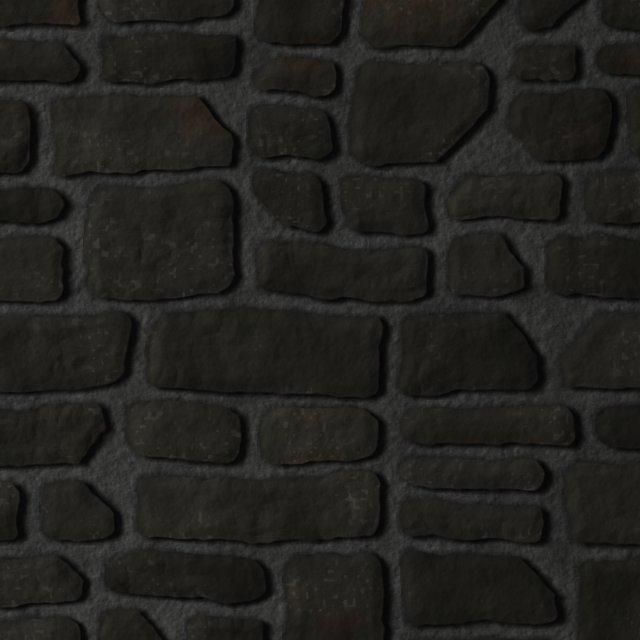
A WebGL 2 fragment shader for this texture:

```glsl
#version 300 es
precision highp float;
// Dim, side-lit wall of rough hewn stones set in grainy mortar.
uniform vec2 u_resolution;
out vec4 fragColor;

float hash(vec2 p) {
  vec3 q = fract(p.xyx * 0.1031);
  q += dot(q, q.yzx + 33.33);
  return fract((q.x + q.y) * q.z);
}

vec3 hash3(float n) {
  vec3 q = fract(vec3(n) * vec3(0.1031, 0.1030, 0.0973));
  q += dot(q, q.yzx + 33.33);
  return fract((q.xxy + q.yzz) * q.zyx);
}

float noise(vec2 p) {
  vec2 i = floor(p), f = fract(p);
  f = f * f * (3.0 - 2.0 * f);
  return mix(mix(hash(i), hash(i + vec2(1, 0)), f.x),
             mix(hash(i + vec2(0, 1)), hash(i + vec2(1, 1)), f.x), f.y);
}

float fbm(vec2 p) {
  float sum = 0.0, amp = 0.5;
  for (int i = 0; i < 5; i++) {
    sum += amp * noise(p);
    p = mat2(1.6, 1.2, -1.2, 1.6) * p + 7.3;
    amp *= 0.5;
  }
  return sum;
}

// Splits the wall again and again until the block around p is stone sized.
float findBlock(vec2 p, out vec2 lo, out vec2 hi) {
  lo = vec2(-0.12, -0.07);
  hi = vec2(1.11, 1.06);
  float id = 1.0;
  for (int i = 0; i < 9; i++) {
    vec2 size = hi - lo;
    vec3 r = hash3(id * 3.7 + 11.0);
    float aspect = size.x / size.y;
    if (size.x * size.y < mix(0.026, 0.062, r.z) && aspect < 4.2) break;
    int axis = aspect > mix(1.5, 2.5, r.x) ? 0 : 1;
    float cut = mix(lo[axis], hi[axis], mix(0.36, 0.64, r.y));
    bool upper = p[axis] > cut;
    if (upper) lo[axis] = cut; else hi[axis] = cut;
    id = id * 2.0 + (upper ? 1.0 : 0.0);
  }
  return id;
}

// Rounded block with a ragged outline; some have one corner broken off.
float stoneDistance(vec2 p, vec2 lo, vec2 hi, float id) {
  vec3 r = hash3(id * 5.3 + 2.0);
  lo += vec2(0.006, 0.012);
  hi -= vec2(0.027, 0.012);
  vec2 halfSize = 0.5 * (hi - lo);
  vec2 q = p - 0.5 * (lo + hi);
  float radius = mix(0.012, 0.03, r.x);
  vec2 e = abs(q) - halfSize + radius;
  float d = length(max(e, 0.0)) + min(max(e.x, e.y), 0.0) - radius;
  vec2 corner = vec2(r.y < 0.6 ? 1.0 : -1.0, r.x < 0.5 ? 1.0 : -1.0);
  float chip = min(halfSize.x, halfSize.y) * (r.z > 0.65 ? 0.75 : 0.2);
  d = max(d, dot(q * corner - halfSize, vec2(0.75, 0.66)) + chip);
  return d + (noise(p * 22.0 + id * 7.0) - 0.5) * 0.010
           + (noise(p * 75.0) - 0.5) * 0.004;
}

// Chiselled creases and fine pitting.
float stoneHeight(vec2 p, float id) {
  p += id * 3.1;
  vec2 w = p + 0.07 * vec2(fbm(p * 8.0), fbm(p * 8.0 + 40.0));
  float h = 0.0, amp = 0.5, freq = 11.0;
  for (int i = 0; i < 3; i++) {
    h += amp * abs(2.0 * noise(w * freq + 5.0 * amp) - 1.0);
    amp *= 0.48;
    freq *= 2.1;
  }
  return h * smoothstep(0.25, 0.7, noise(p * 9.0)) + 0.5 * fbm(p * 36.0);
}

void main() {
  vec2 uv = gl_FragCoord.xy / min(u_resolution.x, u_resolution.y);
  vec2 p = uv + 0.026 * (vec2(noise(uv * 5.0), noise(uv * 5.0 + 30.0)) - 0.5);
  vec2 lo, hi;
  float id = findBlock(p, lo, hi);
  vec3 r = hash3(id * 9.1 + 4.0);
  vec2 toLight = vec2(-0.9, 0.44) * 0.003;
  float d = stoneDistance(p, lo, hi, id);
  float dLit = stoneDistance(p + toLight, lo, hi, id);

  // Stone face: relief, rounded rim, mottling and faint rust
  float relief = stoneHeight(uv, id) - stoneHeight(uv + toLight, id);
  float rim = smoothstep(-0.022, 0.002, dLit) - smoothstep(-0.022, 0.002, d);
  float mottle = fbm(uv * 13.0 + id);
  vec3 stone = vec3(0.124, 0.122, 0.107) * mix(0.86, 1.12, r.x);
  stone *= 0.72 + 0.58 * mottle;
  stone *= clamp(1.0 + 3.2 * relief + 1.3 * rim, 0.45, 1.75);
  stone += 0.05 * smoothstep(0.70, 0.88, noise(uv * 150.0)) * smoothstep(0.48, 0.7, mottle);
  float rust = smoothstep(0.55, 0.75, fbm(uv * 6.0 + 17.0)) * step(0.6, r.y);
  stone *= mix(vec3(1.0), vec3(1.18, 0.98, 0.88), rust);

  // Mortar: sandy grain, darker beside the stones
  float grain = fbm(uv * 95.0) - fbm((uv + toLight) * 95.0);
  vec3 mortar = vec3(0.192, 0.192, 0.186) * (0.75 + 0.5 * fbm(uv * 24.0));
  mortar *= clamp(1.0 + 1.1 * grain, 0.6, 1.5);
  mortar *= 0.92 + 0.16 * noise(uv * 210.0);
  mortar *= mix(0.72, 1.0, smoothstep(0.0, 0.010, d));

  // Shadow thrown to the right and slightly down
  float shadowDistance = stoneDistance(p - vec2(0.013, -0.004), lo, hi, id);
  mortar *= mix(0.2, 1.0, smoothstep(-0.006, 0.007, shadowDistance));

  vec3 color = mix(stone, mortar, smoothstep(-0.002, 0.002, d));
  color *= mix(1.08, 0.9, uv.x);
  fragColor = vec4(color, 1.0);
}
```
